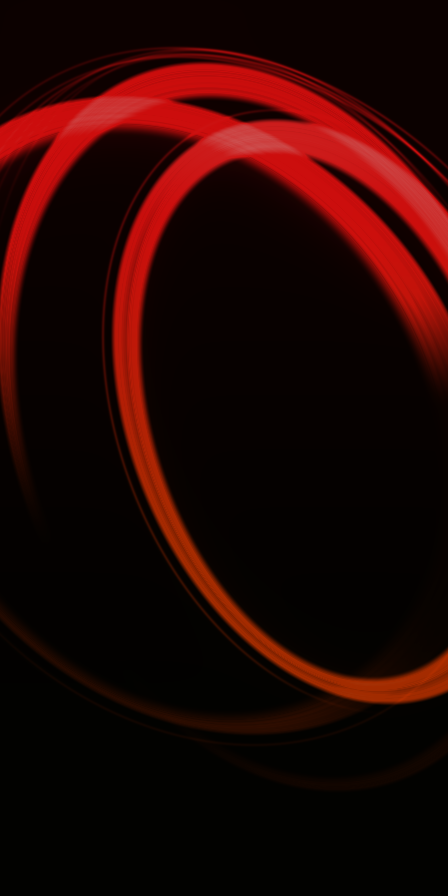
This background is drawn by a WebGL 2 fragment shader. Its source:

```glsl
#version 300 es
precision highp float;
// Long-exposure light trails: three glowing ribbons sweep over a near-black field.
// Each ribbon fills the gap between two tilted ellipses, with fine fibers across it;
// overlapping light adds up to pink, and hue drifts from red (top) to amber (bottom).
uniform vec2 u_resolution;
out vec4 outColor;

#define RED vec3(0.70, 0.045, 0.045)
#define AMBER vec3(0.58, 0.15, 0.0)
#define PINK_GAIN vec3(0.02, 0.20, 0.20)
#define FIBER_COUNT 13.0
#define FIBER_DEPTH 0.30
#define STRAND_COUNT 6
#define STRAND_WIDTH 0.0022

float hash(float n) { return fract(sin(n * 127.1) * 43758.5453); }

float noise(float x) {
    float f = fract(x);
    return mix(hash(floor(x)), hash(floor(x) + 1.0), f * f * (3.0 - 2.0 * f));
}

// Approximate signed distance to an ellipse: xy = center, zw = half extents, k = tilt
float ellipse(vec2 p, vec4 e, float k) {
    vec2 u = (p - e.xy) / e.zw;
    float r = sqrt(max((dot(u, u) + 2.0 * k * u.x * u.y) / (1.0 - k * k), 1e-5));
    vec2 slope = (u + k * u.yx) / (e.zw * (1.0 - k * k) * r);
    return (r - 1.0) / max(length(slope), 1e-4);
}

// Light between an outer and an inner edge, streaked lengthwise by fibers
float ribbon(float outer, float inner, float feather, float seed) {
    float aa = 0.004 + 1.0 / u_resolution.x;
    float body = smoothstep(aa, -aa, outer) * smoothstep(-feather, feather, inner);
    float across = clamp(inner / max(inner - outer, 1e-3), 0.0, 1.0);
    float fiber = noise(across * FIBER_COUNT + seed) * 0.6
                + noise(across * FIBER_COUNT * 3.0 + seed) * 0.4;
    return body * (1.0 - FIBER_DEPTH * fiber);
}

float strand(float d) {
    float w = STRAND_WIDTH + 0.5 / u_resolution.x;
    return exp(-d * d / (w * w));
}

void main() {
    vec2 p = gl_FragCoord.xy / u_resolution * vec2(1.0, 2.0);
    vec3 hue = mix(AMBER, RED, smoothstep(0.70, 1.60, p.y));

    // Front loop
    float frontOut = ellipse(p, vec4(0.742, 1.081, 0.490, 0.651), 0.26);
    float frontIn = ellipse(p, vec4(0.721, 1.072, 0.409, 0.590), 0.27);
    float front = ribbon(frontOut, frontIn, 0.010, 3.0);
    float middle = frontIn / max(frontIn - frontOut, 1e-3) - 0.52;
    front *= 1.0 - 0.28 * exp(-middle * middle * 90.0) * smoothstep(1.7, 1.4, p.y);

    // Left loop, dim below its upper arc
    float leftOut = ellipse(p, vec4(0.417, 1.073, 0.682, 0.711), 0.22);
    float leftIn = ellipse(p, vec4(0.391, 1.057, 0.604, 0.661), 0.20);
    float leftFade = smoothstep(1.08, 1.38, p.y)
                   + 0.24 * smoothstep(0.85, 0.55, p.y) * smoothstep(1.0, 0.6, p.x) + 0.025;
    float left = ribbon(leftOut, leftIn, 0.022, 17.0) * leftFade;

    // Wide rear loop, fading down its left side
    float rearOut = ellipse(p, vec4(0.604, 1.047, 0.609, 0.8125), 0.245);
    float rearIn = ellipse(p, vec4(0.604, 1.023, 0.573, 0.763), 0.24);
    float rearFade = smoothstep(0.76, 1.52, p.y)
                   + 0.10 * smoothstep(0.6, 0.3, p.y) * smoothstep(0.25, 0.7, p.x);
    float rear = ribbon(rearOut, rearIn, 0.012, 31.0) * rearFade;

    // Loose strands over the upper arc
    float strands = 0.0;
    for (int i = 0; i < STRAND_COUNT; i++) {
        float t = float(i) / float(STRAND_COUNT - 1);
        vec4 e = vec4(0.604 + 0.03 * (hash(float(i) + 5.0) - 0.5), 1.047,
                      mix(0.625, 0.775, t), mix(0.822, 0.864, hash(float(i) + 2.0)));
        strands += strand(ellipse(p, e, 0.26)) * mix(0.18, 0.5, hash(float(i) + 9.0));
    }
    strands *= smoothstep(1.35, 1.75, p.y) * mix(0.5, 1.0, smoothstep(0.2, 0.6, p.x));

    // Hairlines beside the front loop and under the left loop
    float hairs = 0.35 * strand(frontOut - 0.022) * smoothstep(0.9, 0.4, p.x);
    hairs += 0.10 * strand(leftOut - 0.025) * smoothstep(0.8, 0.4, p.y);

    // Backdrop and faint glow inside the loops
    vec3 color = mix(vec3(0.008, 0.006, 0.0), vec3(0.045, 0.002, 0.0),
                     smoothstep(0.3, 2.0, p.y));
    float glow = 0.13 * exp(-abs(leftIn) / 0.045) * smoothstep(1.2, 1.6, p.y)
               + 0.045 * exp(-abs(frontIn) / 0.03);
    color += hue * glow;

    // Combine light, saturating red and lifting overlaps toward pink
    float crown = front * smoothstep(1.50, 1.72, p.y);
    float light = front + left + rear + strands;
    float overlap = max(light - 0.95, 0.0) + 0.35 * crown;
    color += hue * (1.25 * min(light, 0.85) + hairs);
    color += PINK_GAIN * min(overlap, 1.3);
    outColor = vec4(min(color, vec3(0.80, 0.36, 0.35)), 1.0);
}
```
